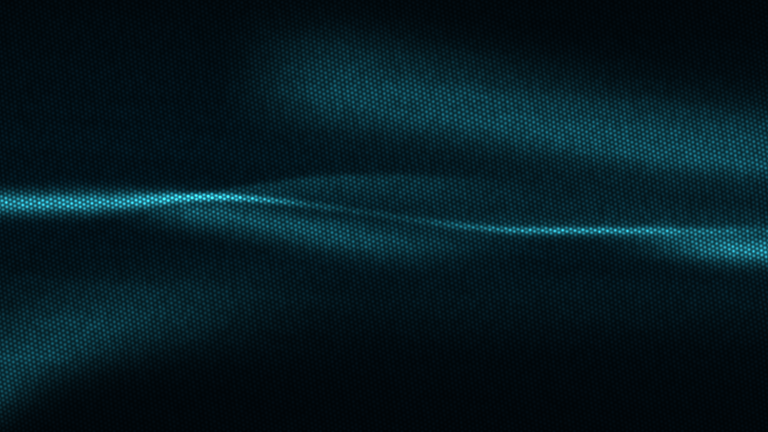
Reproduce this background procedurally as a WebGL 2 fragment shader.

```glsl
#version 300 es
precision highp float;

uniform vec2 u_resolution;
out vec4 fragColor;

#define NIGHT vec3(0.005, 0.026, 0.040)
#define DEEP vec3(0.010, 0.085, 0.120)
#define TEAL vec3(0.062, 0.280, 0.330)
#define CYAN vec3(0.170, 0.620, 0.700)
#define WEAVE_DENSITY 108.0
#define WEAVE_CONTRAST 0.66
#define WEAVE_TILT 0.12
#define GRAIN 0.30

float hash(vec2 p) {
    vec3 q = fract(vec3(p.xyx) * 0.1031);
    q += dot(q, q.yzx + 33.33);
    return fract((q.x + q.y) * q.z);
}

float noise(vec2 p) {
    vec2 i = floor(p), f = fract(p);
    f = f * f * (3.0 - 2.0 * f);
    float low = mix(hash(i), hash(i + vec2(1, 0)), f.x);
    float high = mix(hash(i + vec2(0, 1)), hash(i + vec2(1, 1)), f.x);
    return mix(low, high, f.y);
}

float bell(float d, float width) {
    d /= width;
    return exp(-d * d);
}

// Soft band with separate falloff above and below its centre line
float band(float d, float above, float below) {
    return bell(d, d > 0.0 ? above : below);
}

// Broad, out-of-focus folds of light
float folds(vec2 p) {
    float upperLine = 0.80 - 0.175 * smoothstep(0.32, 1.02, p.x);
    float upper = band(p.y - upperLine, 0.115, 0.085 - 0.045 * smoothstep(0.45, 1.0, p.x));
    upper *= smoothstep(0.27, 0.46, p.x) * (0.42 + 0.06 * bell(p.x - 0.9, 0.2));

    float lowerLine = 0.325 - 0.20 * exp(-p.x * 7.0);
    float lower = band(p.y - lowerLine, 0.075 + 0.09 * exp(-p.x * 10.0), 0.085);
    lower *= 0.37 * (1.0 - smoothstep(0.05, 0.52, p.x));

    float veil = 0.14 * bell(p.y - 0.53, 0.10) * smoothstep(0.2, 0.6, p.x);
    float floorHaze = 0.06 * bell(p.y - 0.30, 0.07) * smoothstep(0.3, 0.6, p.x);
    return upper + lower + veil + floorHaze;
}

// Narrow strands that merge at the left and part toward the right
float strands(vec2 p) {
    float mainLine = 0.530 + 0.014 * bell(p.x - 0.27, 0.10) - 0.064 * smoothstep(0.33, 0.70, p.x);
    float d = p.y - mainLine;
    float leftFade = 1.0 - smoothstep(0.20, 0.50, p.x);
    float core = bell(d, mix(0.009, 0.027, 1.0 - smoothstep(0.10, 0.28, p.x)));
    float light = core * (0.18 + 0.66 * leftFade + 0.42 * bell(p.x - 0.74, 0.13));
    light += 0.20 * band(d, 0.035, 0.022) * smoothstep(0.48, 0.72, p.x);

    float branchLine = 0.525 - 0.095 * smoothstep(0.15, 0.58, p.x);
    float branchGlow = smoothstep(0.12, 0.27, p.x) * (1.0 - smoothstep(0.40, 0.72, p.x));
    light += 0.42 * branchGlow * band(p.y - branchLine, 0.040, 0.042);

    float archLine = 0.53 + 0.058 * smoothstep(0.16, 0.46, p.x) - 0.03 * smoothstep(0.5, 0.8, p.x);
    float archGlow = smoothstep(0.16, 0.30, p.x) * (1.0 - smoothstep(0.44, 0.72, p.x));
    light += 0.22 * archGlow * band(p.y - archLine, 0.010, 0.045);

    float tailLine = 0.450 - 0.032 * smoothstep(0.75, 1.0, p.x);
    light += 0.72 * smoothstep(0.76, 0.98, p.x) * band(p.y - tailLine, 0.034, 0.034);

    // Dark pocket below the right strand
    float pocket = bell(p.x - 0.74, 0.10) * bell(p.y - 0.432, 0.016);
    return light * (1.0 - 0.65 * pocket);
}

// Tilted hexagonal lattice of dots from three crossed waves
float weave(vec2 q) {
    float c = cos(WEAVE_TILT), s = sin(WEAVE_TILT);
    vec2 k = mat2(c, -s, s, c) * q * WEAVE_DENSITY * 6.28319;
    float sum = cos(k.x) + cos(dot(k, vec2(0.5, 0.866))) + cos(dot(k, vec2(0.5, -0.866)));
    float resolved = 1.0 - smoothstep(0.40, 0.55, WEAVE_DENSITY / u_resolution.y);
    return sum / 3.0 * resolved;
}

vec3 palette(float light, float haze) {
    vec3 color = mix(NIGHT, DEEP, haze);
    color = mix(color, TEAL, clamp(light * 2.0, 0.0, 1.0));
    return mix(color, CYAN, clamp(light * 2.0 - 1.0, 0.0, 1.2));
}

void main() {
    vec2 p = gl_FragCoord.xy / u_resolution;
    vec2 q = gl_FragCoord.xy / u_resolution.y;

    // Long uneven streaks follow the cloth
    float streak = noise(vec2(p.x * 3.0, p.y * 34.0 + p.x * 4.0));
    float light = (folds(p) + strands(p)) * (0.9 + 0.2 * streak);
    float haze = 0.65 * bell(p.y - 0.52, 0.30) * (0.75 + 0.5 * streak);
    haze += 0.28 * bell(p.x - 0.2, 0.28) * bell(p.y - 0.8, 0.2);

    vec3 color = palette(light, clamp(haze, 0.0, 1.0));

    // Woven dots and fine grain
    vec2 warped = q + 0.006 * vec2(noise(q * 5.0), noise(q * 5.0 + 19.0));
    color *= 1.0 + WEAVE_CONTRAST * weave(warped);
    color *= 1.0 + GRAIN * (noise(q * WEAVE_DENSITY * vec2(1.3, 0.8)) - 0.5);
    fragColor = vec4(color, 1.0);
}
```
